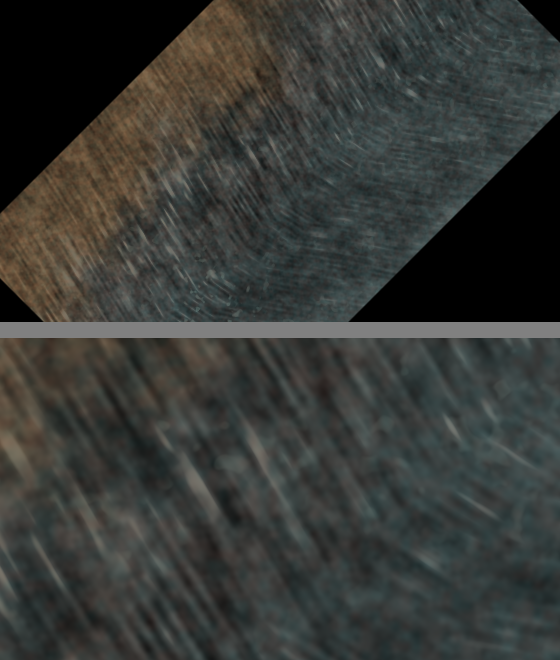
Top: the whole. Bottom: its middle third, enlarged.
Reproduce this texture procedurally as a Shadertoy shader.

```glsl
const vec3 TEAL = vec3(0.205, 0.238, 0.238);
const vec3 GREY = vec3(0.270, 0.268, 0.256);
const vec3 BROWN = vec3(0.355, 0.285, 0.205);
const vec3 PALE = vec3(0.46, 0.48, 0.46);

float hash(vec2 cell) {
    vec3 h = fract(vec3(cell.xyx) * 0.1031);
    h += dot(h, h.yzx + 33.33);
    return fract((h.x + h.y) * h.z);
}

float noise(vec2 p) {
    vec2 i = floor(p), f = fract(p);
    f = f * f * (3.0 - 2.0 * f);
    float low = mix(hash(i), hash(i + vec2(1, 0)), f.x);
    float high = mix(hash(i + vec2(0, 1)), hash(i + vec2(1, 1)), f.x);
    return mix(low, high, f.y);
}

float fbm(vec2 p, int octaves) {
    float sum = 0.0, total = 0.0, amp = 1.0;
    for (int i = 0; i < octaves; i++) {
        sum += amp * noise(p);
        total += amp;
        amp *= 0.58;
        p = mat2(1.6, 1.2, -1.2, 1.6) * p + 17.3;
    }
    return sum / total;
}

// Brushed scratches running along the given angle
float scratches(vec2 p, float angle, float seed) {
    float c = cos(angle), s = sin(angle);
    vec2 q = vec2(c * p.x + s * p.y, c * p.y - s * p.x) + seed;
    q.y += 0.008 * noise(q * 5.0);
    return 0.65 * noise(q * vec2(13.0, 125.0)) + 0.35 * noise(q * vec2(34.0, 90.0) + 9.0);
}

float segmentDistance(vec2 p, vec2 a, vec2 b) {
    vec2 d = b - a;
    return length(p - a - d * clamp(dot(p - a, d) / dot(d, d), 0.0, 1.0));
}

float boxDistance(vec2 p, vec2 lo, vec2 hi) {
    vec2 d = max(lo - p, p - hi);
    return max(d.x, d.y);
}

float spot(vec2 p, vec2 center, float radius) {
    return 1.0 - smoothstep(0.2 * radius, radius, length(p - center));
}

vec3 metal(vec2 p, vec2 plate) {
    float cloud = fbm(p * 4.0 + 3.0, 5) - 0.5;
    float blotch = fbm(p * 13.0 + 41.0, 4) - 0.5;
    float grain = fbm(p * 75.0 + 7.0, 2) - 0.5;

    // Rust on the upper left, cold steel on the lower right
    float warmth = 1.0 - smoothstep(-0.18, 0.5, plate.y + 0.16 * (plate.x - 0.7) + 0.5 * cloud);
    vec3 color = mix(TEAL, GREY, smoothstep(0.0, 0.45, warmth));
    color = mix(color, BROWN, smoothstep(0.4, 1.0, warmth));

    // Scratches turn from steep to nearly level
    float turn = plate.y + 0.12 * cloud;
    float steep = scratches(p, -1.02, 0.0);
    float slanted = scratches(p, -0.58, 4.0);
    float level = scratches(p, -0.17, 8.0);
    float streak = mix(steep, slanted, smoothstep(0.32, 0.42, turn));
    streak = mix(streak, level, smoothstep(0.42, 0.52, turn));
    float middle = smoothstep(-0.2, 0.15, plate.y) * (1.0 - smoothstep(0.35, 0.55, plate.y));

    // Tone: clouds, stains, grain and brushing
    float stain = 1.0 - smoothstep(0.0, 0.11, segmentDistance(p, vec2(0.76, 0.62), vec2(0.47, 0.30)) + 0.25 * blotch);
    stain = max(stain, spot(p, vec2(0.84, 0.10), 0.30) * 0.8);
    stain = max(stain, spot(p, vec2(0.90, 0.95), 0.20) * 0.7);
    color = mix(color, TEAL * 0.82, 0.65 * stain);
    float tone = 1.0 + 0.55 * cloud + 0.65 * blotch + 0.42 * grain;
    tone += (streak - 0.5) * mix(0.45, 0.85, middle);
    tone += 0.22 * smoothstep(0.64, 0.77, plate.y);
    color *= tone;

    // Bright worn flecks
    float wear = smoothstep(-0.08, 0.16, cloud + 0.5 * blotch + 0.08 * middle);
    float glint = smoothstep(0.66, 0.92, streak) * wear * mix(0.35, 0.9, middle);
    color = mix(color, mix(PALE, BROWN * 1.5, 0.6 * warmth), glint);
    float fleck = smoothstep(0.12, 0.32, fbm(p * 52.0 + 90.0, 2) - 0.5);
    float worn = max(spot(p, vec2(0.66, 0.06), 0.28), 0.45 * wear);
    color = mix(color, PALE * mix(vec3(0.9, 1.0, 1.0), vec3(1.1, 0.93, 0.77), warmth), 0.55 * fleck * worn);

    // Slight red and green mottling
    float tint = noise(p * 95.0 + 60.0) - 0.5;
    return color + tint * vec3(0.045, -0.012, -0.018);
}

void mainImage(out vec4 fragColor, in vec2 fragCoord) {
    vec2 p = fragCoord / iResolution.y;

    // Plate axes: x along its length, y toward the lower right
    vec2 plate = vec2(p.x + p.y, p.x - p.y) * 0.7071;
    float edge = boxDistance(plate, vec2(0.096, -0.238), vec2(1.843, 0.765));
    float pixel = 1.0 / iResolution.y;
    float cover = 1.0 - smoothstep(-pixel, pixel, edge);

    fragColor = vec4(max(metal(p, plate), 0.0) * cover, 1.0);
}
```
